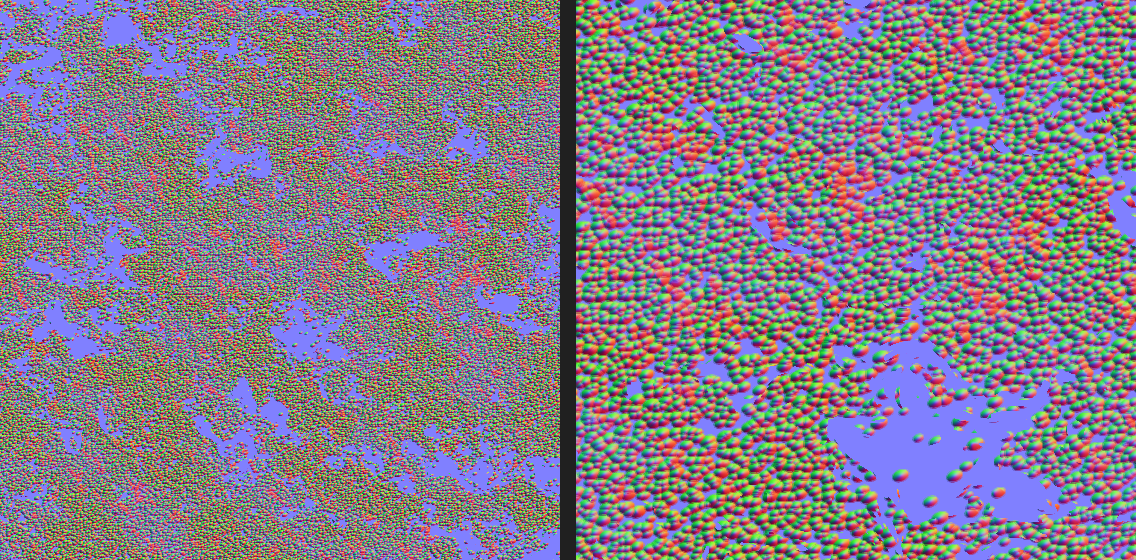
Left: the whole. Right: its middle third, enlarged.
A three.js fragment shader for this texture map:

```glsl
varying vec2 vUv;

const vec2 GRAIN_COUNT = vec2(190.0, 228.0);
const vec2 STREAK_SLOPE = vec2(2.0, -1.0);
const float SAMPLE_STEP = 0.0008;

float hash(vec2 p) {
  return fract(sin(dot(p, vec2(127.1, 311.7))) * 43758.5453);
}

float valueNoise(vec2 p) {
  vec2 i = floor(p);
  vec2 f = fract(p);
  f = f * f * (3.0 - 2.0 * f);
  float low = mix(hash(i), hash(i + vec2(1.0, 0.0)), f.x);
  float high = mix(hash(i + vec2(0.0, 1.0)), hash(i + vec2(1.0, 1.0)), f.x);
  return mix(low, high, f.y);
}

float fbm(vec2 p) {
  float sum = 0.0;
  float weight = 0.5;
  for (int i = 0; i < 4; i++) {
    sum += weight * valueNoise(p);
    p = p * 2.03 + vec2(17.3, 9.1);
    weight *= 0.65;
  }
  return sum / 1.17;
}

// Coordinates along and across a direction
vec2 alignTo(vec2 p, float angle) {
  vec2 dir = vec2(cos(angle), sin(angle));
  return vec2(dot(p, dir), dot(p, vec2(-dir.y, dir.x)));
}

// Share of the ground hidden by grains, with small bare diagonal patches
float grainCover(vec2 uv) {
  vec2 p = alignTo(uv, -0.42) * vec2(9.0, 19.0) + 31.0;
  p += 1.2 * (vec2(valueNoise(uv * 30.0), valueNoise(uv * 30.0 + 40.0)) - 0.5);
  return 0.93 * smoothstep(0.24, 0.52, fbm(p));
}

// Short thin folds that lean to the lower right
float foldStreak(vec2 uv) {
  vec2 p = alignTo(uv, -0.85) * vec2(48.0, 150.0) + 57.0;
  return smoothstep(0.66, 0.86, valueNoise(p));
}

// Slope of the topmost dome in xy, its cover of the ground in z
vec3 topGrain(vec2 p, float cover) {
  vec2 base = floor(p);
  vec3 top = vec3(0.0);
  float best = 0.0;
  for (int y = -1; y <= 1; y++) {
    for (int x = -1; x <= 1; x++) {
      vec2 cell = base + vec2(float(x), float(y));
      vec2 jitter = vec2(hash(cell + 3.7), hash(cell + 71.3)) - 0.5;
      float size = hash(cell + 23.9);
      vec2 d = (p - cell - 0.5 - 0.9 * jitter) / mix(0.6, 1.08, size);
      vec2 slope = vec2(1.25 * d.x - 0.4 * d.y, 1.5 * d.y - 0.4 * d.x);
      float height = 1.0 - dot(d, slope);
      float level = height + 0.5 * hash(cell + 47.9);
      if (hash(cell + 11.1) < cover && height > 0.0 && level > best) {
        best = level;
        top = vec3(slope * mix(0.8, 1.2, size), smoothstep(0.0, 0.05, height));
      }
    }
  }
  return top;
}

vec3 surfaceColor(vec2 uv, float cover, float steepness, float streak) {
  vec3 grain = topGrain(uv * GRAIN_COUNT, cover);
  vec2 slope = grain.xy * steepness + STREAK_SLOPE * streak;
  vec3 normal = normalize(vec3(slope * grain.z, 1.0));
  return vec3(normal.xy * 0.5 + 0.5, normal.z);
}

void main() {
  float cover = grainCover(vUv);
  float streak = foldStreak(vUv);
  float relief = fbm(alignTo(vUv, -0.5) * vec2(10.0, 18.0) + 83.0);
  float steepness = mix(2.6, 5.2, cover * smoothstep(0.3, 0.65, relief));

  // Average four nearby samples to soften the grain edges
  vec3 color = vec3(0.0);
  for (int j = 0; j < 2; j++) {
    for (int i = 0; i < 2; i++) {
      vec2 offset = (vec2(float(i), float(j)) - 0.5) * SAMPLE_STEP;
      color += 0.25 * surfaceColor(vUv + offset, cover, steepness, streak);
    }
  }
  gl_FragColor = vec4(color, 1.0);
}
```
